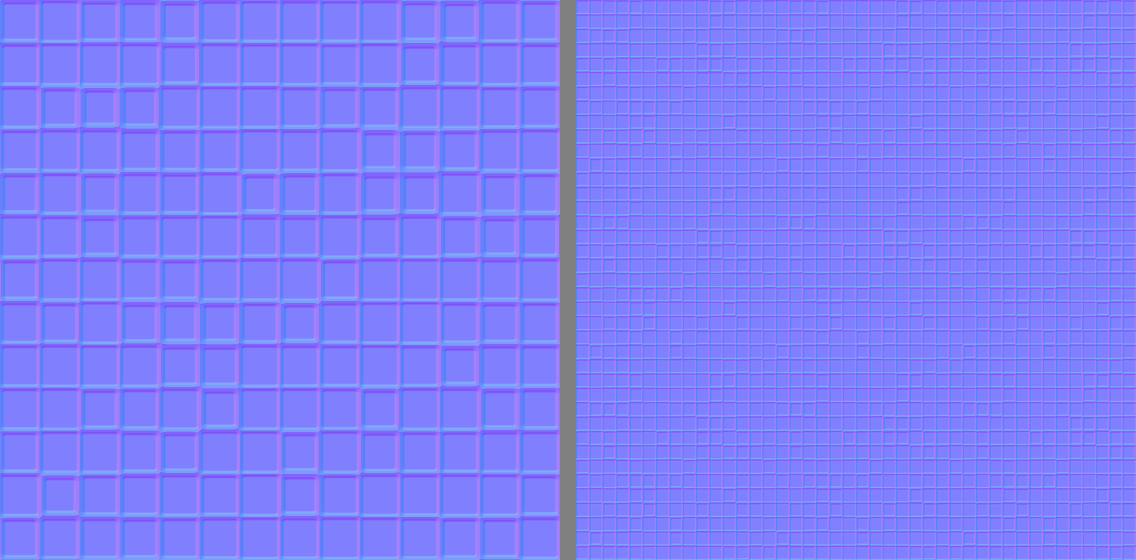
Left, the tile; right, the same tile 3 across and 3 down.
This texture map is drawn by a three.js fragment shader. Its source:

```glsl
// Tangent-space normal map of a square tile grid with bevelled rims and V grooves
#define GRID vec2(14.0, 13.0)
#define INSET_MIN 0.0012
#define INSET_MAX 0.0075
#define CORNER 0.0068
#define RIM 0.0048
#define STEEP_IN 0.0034
#define STEEP_OUT 0.0006
#define GENTLE_SLOPE 0.20
#define STEEP_SLOPE 0.36
#define EDGE 0.0003
#define SAMPLE_STEP 0.0006

varying vec2 vUv;

float hash(vec2 p) {
  vec3 q = fract(vec3(p.xyx) * 0.1031);
  q += dot(q, q.yzx + 33.33);
  return fract((q.x + q.y) * q.z);
}

// Rounded box: outward direction in xy, signed distance in z
vec3 roundedBox(vec2 p, vec2 halfSize) {
  vec2 q = abs(p) - halfSize + CORNER;
  vec2 outer = max(q, 0.0);
  float dist = length(outer) + min(max(q.x, q.y), 0.0) - CORNER;
  vec2 axis = q.x > q.y ? vec2(1.0, 0.0) : vec2(0.0, 1.0);
  vec2 dir = min(q.x, q.y) > 0.0 ? normalize(outer) : axis;
  return vec3(dir * sign(p), dist);
}

// Closest tile among the four around a point
vec3 nearestTile(vec2 uv) {
  vec2 base = floor(uv * GRID - 0.5);
  vec3 best = vec3(0.0, 0.0, 1.0);
  for (int j = 0; j < 2; j++) {
    for (int i = 0; i < 2; i++) {
      vec2 cell = base + vec2(float(i), float(j));
      float wear = hash(mod(cell, GRID) + 7.0);
      float inset = mix(INSET_MIN, INSET_MAX, wear * wear);
      vec3 tile = roundedBox(uv - (cell + 0.5) / GRID, 0.5 / GRID - inset);
      if (tile.z < best.z) best = tile;
    }
  }
  return best;
}

// Flat face, gentle lip, steep rim, then gentle groove
float slopeAt(float dist) {
  float lip = smoothstep(-RIM - EDGE, -RIM + EDGE, dist);
  float steep = smoothstep(-STEEP_IN - EDGE, -STEEP_IN + EDGE, dist)
              - smoothstep(-STEEP_OUT - EDGE, -STEEP_OUT + EDGE, dist);
  return lip * mix(GENTLE_SLOPE, STEEP_SLOPE, steep);
}

void main() {
  // Averaged samples smooth the creases between tiles
  vec3 normal = vec3(0.0);
  for (int j = -1; j <= 1; j++) {
    for (int i = -1; i <= 1; i++) {
      vec3 tile = nearestTile(vUv + vec2(float(i), float(j)) * SAMPLE_STEP);
      vec2 tilt = tile.xy * slopeAt(tile.z);
      normal += vec3(tilt.x, -tilt.y, sqrt(1.0 - dot(tilt, tilt)));
    }
  }
  gl_FragColor = vec4(0.5 + 0.5 * normalize(normal), 1.0);
}
```
